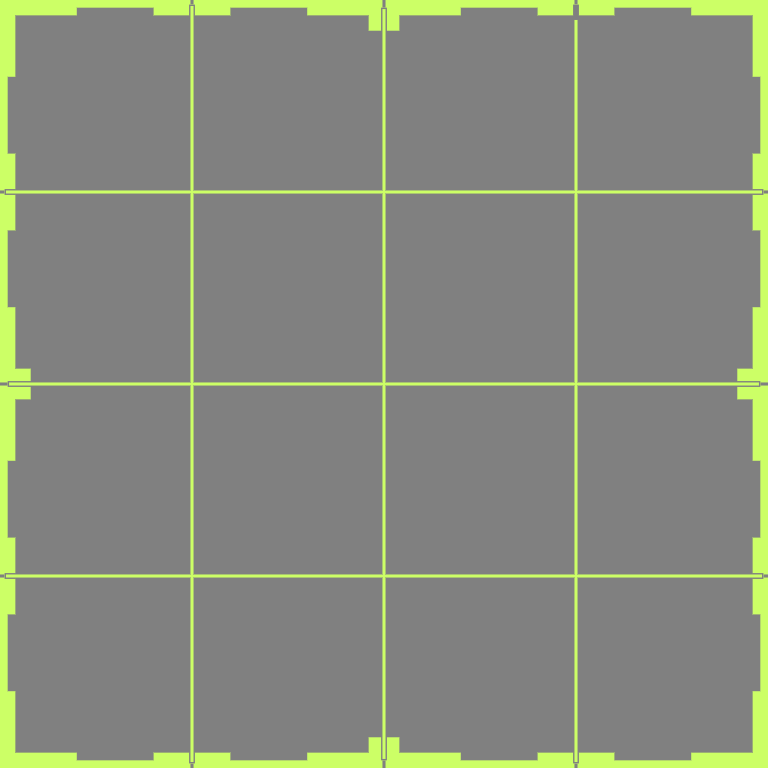
Give the GLSL for this pattern, as a WebGL 1 fragment shader.

```glsl
precision highp float;
// A four by four grid of grey panels parted by thin lime lines, in a lime frame.
// The frame is folded by symmetry into one corner; tabs and notches step its
// inner edge, and each line ends in a cased tip with a thin grey stub.

uniform vec2 u_resolution;

// Coverage of the region where the signed distance d is negative.
float fill(float d) {
    return clamp(0.5 - d * min(u_resolution.x, u_resolution.y), 0.0, 1.0);
}

// Signed distance to the grey field beside one side of the frame.
// depth: distance in from that side; along: folded position on it.
float tabs(float depth, float along) {
    float span = abs(abs(along - 0.25) - 0.1) - 0.05;
    return max(0.01 - depth, span);
}

float notch(float depth, float along) {
    return max(depth - 0.04, 0.48 - along);
}

// Grid lines of one direction: x is the grey casing and stub, y the lime core.
// pluggedLine: index of the line whose far tip is solid grey, or 0 for none.
vec2 rails(float along, float across, float pluggedLine) {
    float index = clamp(floor(across * 4.0 + 0.5), 1.0, 3.0);
    float d = abs(across - index * 0.25);
    float end = min(along, 1.0 - along);
    float tip = index == 2.0 ? 0.01 : 0.006;
    float coreStart = tip + 0.0018;
    if (index == pluggedLine && along > 0.5) coreStart = 0.026;

    float casing = fill(max(d - 0.0038, tip - end));
    float stub = fill(max(d - 0.002, end - tip));
    float core = fill(max(d - 0.002, coreStart - end));
    return vec2(max(casing, stub), core);
}

void main() {
    vec2 p = gl_FragCoord.xy / u_resolution;
    vec2 e = min(p, 1.0 - p);

    // Field with tabs added and the mid-side notches cut away
    float field = 0.02 - min(e.x, e.y);
    field = min(field, min(tabs(e.x, e.y), tabs(e.y, e.x)));
    field = max(field, -min(notch(e.x, e.y), notch(e.y, e.x)));

    // Both line directions, with casings below cores
    vec2 lines = max(rails(p.x, p.y, 0.0), rails(p.y, p.x, 3.0));
    float grey = max(fill(field), lines.x) * (1.0 - lines.y);

    gl_FragColor = vec4(mix(vec3(0.8, 1.0, 0.4), vec3(0.5), grey), 1.0);
}
```
